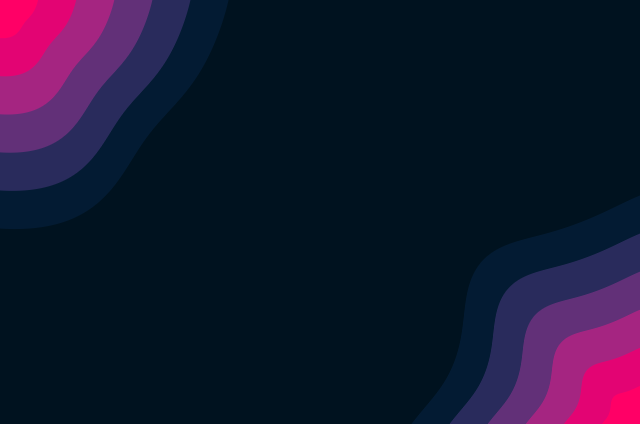
This background is drawn by a Shadertoy shader. Its source:

```glsl
// Two wavy, banded blobs glow from opposite corners of a dark navy field.
// Each outline is a polar radius bent by a short sine series; scaled copies
// of that outline, from large navy to small hot pink, form the bands.

const float PI = 3.14159265;
const int BANDS = 6;
const float BLOB_RADIUS = 0.539; // in canvas heights

// Fraction of the way across the quarter turn: 0 on the x axis, 1 on the y axis
float quarterTurn(vec2 p) {
    return atan(p.y, p.x) / (0.5 * PI);
}

// Sum of the sine harmonics first .. first + 3
float waves(float t, float first, vec4 amplitude) {
    return dot(amplitude, sin(PI * t * (first + vec4(0.0, 1.0, 2.0, 3.0))));
}

// Outline radii, relative to the blob radius
float upperOutline(float t) {
    return 1.0 + waves(t, 1.0, vec4(-0.0866, -0.0388, 0.0242, 0.001))
               - 0.0051 * sin(5.0 * PI * t);
}

float lowerOutline(float t) {
    return 1.0 + waves(t, 1.0, vec4(-0.0855, -0.0317, -0.0683, -0.0028))
               + waves(t, 5.0, vec4(0.0048, -0.0014, -0.0036, -0.0003));
}

void mainImage(out vec4 fragColor, in vec2 fragCoord) {
    vec2 uv = fragCoord / iResolution.y;
    float aspect = iResolution.x / iResolution.y;
    float pixel = 1.0 / iResolution.y;

    // Offsets into the canvas from the upper left and lower right corners
    vec2 upper = vec2(uv.x, 1.0 - uv.y);
    vec2 lower = vec2(aspect - uv.x, uv.y);

    // Distance from the nearer corner with the waviness divided out
    float reach = min(length(upper) / upperOutline(quarterTurn(upper)),
                      length(lower) / lowerOutline(quarterTurn(lower)));

    // Band colours from the outermost inward
    vec3 bandColors[BANDS] = vec3[BANDS](
        vec3(0.012, 0.106, 0.200), vec3(0.162, 0.170, 0.360),
        vec3(0.384, 0.188, 0.472), vec3(0.648, 0.145, 0.506),
        vec3(0.892, 0.016, 0.452), vec3(1.000, 0.000, 0.400));

    // Paint each smaller band over the last
    vec3 color = vec3(0.0, 0.071, 0.122);
    for (int i = 0; i < BANDS; i++) {
        float radius = BLOB_RADIUS * float(BANDS - i) / float(BANDS);
        float coverage = clamp(0.5 + (radius - reach) / pixel, 0.0, 1.0);
        color = mix(color, bandColors[i], coverage);
    }
    fragColor = vec4(color, 1.0);
}
```
